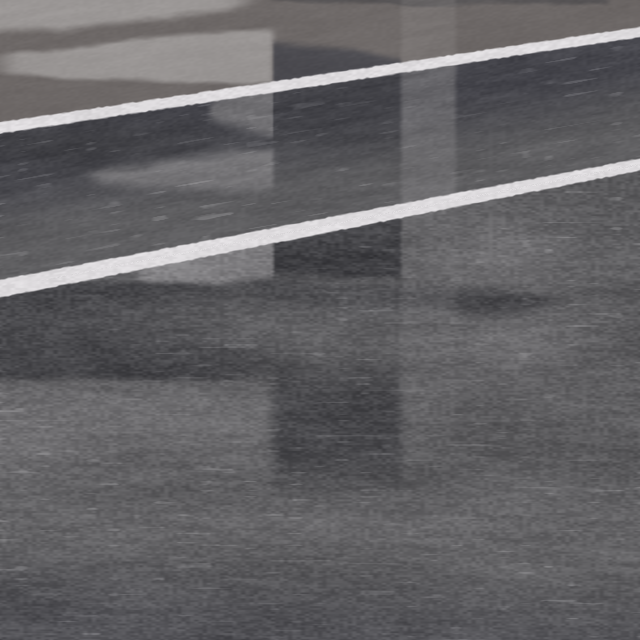
This texture is drawn by a WebGL 2 fragment shader. Its source:

```glsl
#version 300 es
precision highp float;
// Wet asphalt with two painted lines, soft vertical reflections and wind-blown damp patches.

uniform vec2 u_resolution;
out vec4 fragColor;

// Painted lines: height at left, height at right, half width at left and right
const vec4 FAR_LINE = vec4(0.800, 0.950, 0.0088, 0.0080);
const vec4 NEAR_LINE = vec4(0.549, 0.743, 0.0140, 0.0095);
// Vertical reflection borders
const float WALL_EDGE = 0.427;
const float POST_LEFT = 0.627;
const float POST_RIGHT = 0.712;

const vec3 PAINT = vec3(0.87, 0.86, 0.87);
const vec3 TAUPE = vec3(0.425, 0.405, 0.400);
const vec3 PALE = vec3(0.600, 0.585, 0.580);
const vec3 SLATE = vec3(0.275, 0.275, 0.300);
const vec3 ASPHALT = vec3(0.365, 0.363, 0.372);
const vec3 SHEEN = vec3(0.470, 0.465, 0.475);
const vec3 SHADE = vec3(0.245, 0.245, 0.260);
const float GRAIN = 0.085;

float hash(vec2 p) {
  vec3 q = fract(vec3(p.xyx) * 0.1031);
  q += dot(q, q.yzx + 33.33);
  return fract((q.x + q.y) * q.z);
}

float noise(vec2 p) {
  vec2 i = floor(p), f = fract(p);
  f = f * f * (3.0 - 2.0 * f);
  return mix(mix(hash(i), hash(i + vec2(1, 0)), f.x),
             mix(hash(i + vec2(0, 1)), hash(i + vec2(1, 1)), f.x), f.y);
}

float fbm(vec2 p) {
  float sum = 0.0, amp = 0.5;
  for (int i = 0; i < 4; i++) {
    sum += amp * noise(p);
    p = p * 2.03 + 17.0;
    amp *= 0.5;
  }
  return sum;
}

// Soft interval from a to b
float band(float v, float a, float b, float soft) {
  return smoothstep(a - soft, a + soft, v) * (1.0 - smoothstep(b - soft, b + soft, v));
}

float box(vec2 p, vec2 lo, vec2 hi, vec2 soft) {
  return band(p.x, lo.x, hi.x, soft.x) * band(p.y, lo.y, hi.y, soft.y);
}

float blob(vec2 p, vec2 centre, vec2 radius) {
  vec2 d = (p - centre) / radius;
  return exp(-dot(d, d));
}

// Tongue that widens from a tip to a cut-off base
float tongue(vec2 p, vec2 tip, vec2 base, float halfHeight, float soft) {
  float t = (p.x - tip.x) / (base.x - tip.x);
  float d = abs(p.y - mix(tip.y, base.y, t)) - halfHeight * sqrt(clamp(t, 0.0, 1.0));
  return (1.0 - smoothstep(-soft, soft, d)) * smoothstep(0.0, 0.15, t) * (1.0 - smoothstep(0.98, 1.02, t));
}

float lineHeight(vec4 line, float x) { return mix(line.x, line.y, x); }

float paintMask(vec2 p, vec4 line, float px) {
  float d = abs(p.y - lineHeight(line, p.x)) - mix(line.z, line.w, p.x);
  return 1.0 - smoothstep(-px, px, d + 0.0018 * (noise(p * 150.0) - 0.5));
}

vec3 farGround(vec2 p) {
  vec3 c = mix(TAUPE, PALE, tongue(p, vec2(0.42, 1.0), vec2(-0.05, 0.99), 0.045, 0.008));
  c = mix(c, PALE, tongue(p, vec2(-0.03, 0.903), vec2(WALL_EDGE, 0.908), 0.042, 0.006));
  c = mix(c, SLATE, 0.85 * box(p, vec2(WALL_EDGE, 0.80), vec2(POST_LEFT, 0.929 - 0.12 * (p.x - 0.46)), vec2(0.004, 0.009)));
  c = mix(c, SHADE, 0.5 * box(p, vec2(WALL_EDGE, 0.993), vec2(0.95, 1.1), vec2(0.01, 0.004)));
  return mix(c, PALE, 0.22 * band(p.x, POST_LEFT, POST_RIGHT, 0.006));
}

vec3 lane(vec2 p) {
  float depth = (p.y - lineHeight(NEAR_LINE, p.x)) / (lineHeight(FAR_LINE, p.x) - lineHeight(NEAR_LINE, p.x));
  vec3 c = mix(ASPHALT, SLATE, smoothstep(0.25, 0.8, depth));
  c = mix(c, SHADE, 0.75 * blob(p, vec2(0.12, 0.775), vec2(0.3, 0.045)));
  c = mix(c, SHEEN, 0.95 * tongue(p, vec2(0.12, 0.722), vec2(WALL_EDGE, 0.734), 0.029, 0.012));
  c = mix(c, SHEEN, 0.85 * tongue(p, vec2(0.32, 0.825), vec2(WALL_EDGE, 0.825), 0.037, 0.014));
  c = mix(c, SHADE, 0.4 * box(p, vec2(WALL_EDGE, 0.76), vec2(POST_LEFT, 0.95), vec2(0.004, 0.04)));
  return mix(c, SHEEN, 0.62 * band(p.x, POST_LEFT, POST_RIGHT, 0.006));
}

vec3 nearGround(vec2 p) {
  vec3 c = mix(ASPHALT, SLATE, 0.55 * (1.0 - smoothstep(0.02, 0.18, p.y + 0.06 * p.x)));
  c = mix(c, SHEEN, 0.7 * blob(p, vec2(0.78, 0.60), vec2(0.10, 0.07)));
  c = mix(c, SHEEN, 0.65 * blob(p, vec2(0.80, 0.45), vec2(0.13, 0.07)));
  c = mix(c, SHEEN, 0.75 * box(p, vec2(-0.1, 0.27), vec2(WALL_EDGE, 0.405), vec2(0.02, 0.06)) * (1.0 - 1.3 * p.x));
  c = mix(c, SHADE, 0.80 * box(p, vec2(-0.1, 0.407), vec2(0.40, 0.565), vec2(0.12, 0.010)));
  c = mix(c, SHADE, 0.75 * tongue(p, vec2(0.90, 0.525), vec2(0.40, 0.535), 0.030, 0.016));
  c = mix(c, ASPHALT * 1.06, 0.9 * blob(p, vec2(0.43, 0.50), vec2(0.25, 0.045)));
  c = mix(c, SHADE, 0.75 * box(p, vec2(WALL_EDGE, 0.26), vec2(POST_LEFT, 0.41), vec2(0.015, 0.055)));
  c = mix(c, SHADE, 0.85 * box(p, vec2(WALL_EDGE, 0.570), vec2(POST_LEFT, 0.8), vec2(0.004, 0.010)));
  c = mix(c, SHEEN * 1.08, 0.95 * tongue(p, vec2(0.20, 0.575), vec2(WALL_EDGE, 0.604), 0.040, 0.009));
  c = mix(c, SHEEN, 0.25 * box(p, vec2(POST_LEFT, 0.33), vec2(POST_RIGHT, 0.8), vec2(0.008, 0.05)));
  return mix(c, SHEEN, 0.35 * blob(p, vec2(0.48, 0.18), vec2(0.5, 0.04)));
}

void main() {
  vec2 p = gl_FragCoord.xy / u_resolution;
  float px = 1.2 / u_resolution.y;

  // Ragged, mostly horizontal edges on the damp patches
  vec2 q = p + vec2(0.0, 0.022) * (fbm(p * vec2(9.0, 26.0)) - 0.47);
  float farEdge = smoothstep(-px, px, p.y - lineHeight(FAR_LINE, p.x));
  float nearEdge = smoothstep(-px, px, p.y - lineHeight(NEAR_LINE, p.x));
  vec3 color = mix(nearGround(q), mix(lane(q), farGround(q), farEdge), nearEdge);

  // Streaks follow the lane; the near ground is rougher
  vec2 s = vec2(p.x, p.y - 0.17 * p.x * nearEdge);
  float fine = noise(s * vec2(150.0, 330.0)) - 0.5;
  float streak = fbm(s * vec2(14.0, 110.0)) - 0.47;
  float rough = mix(1.0, 0.45, nearEdge) * mix(1.0, 0.5, farEdge);
  color += GRAIN * (fine * rough + streak * (1.0 - 0.6 * farEdge));
  color += 0.10 * (fbm(p * vec2(5.0, 17.0) + 4.0) - 0.47) * (1.0 - 0.6 * nearEdge);
  color += 0.10 * smoothstep(0.80, 0.95, noise(s * vec2(28.0, 210.0))) * (1.0 - farEdge) * noise(p * 9.0);

  float paint = max(paintMask(p, FAR_LINE, px), paintMask(p, NEAR_LINE, px));
  color = mix(color, PAINT + 0.06 * fine + 0.05 * streak, paint);
  fragColor = vec4(clamp(color, 0.0, 1.0), 1.0);
}
```
